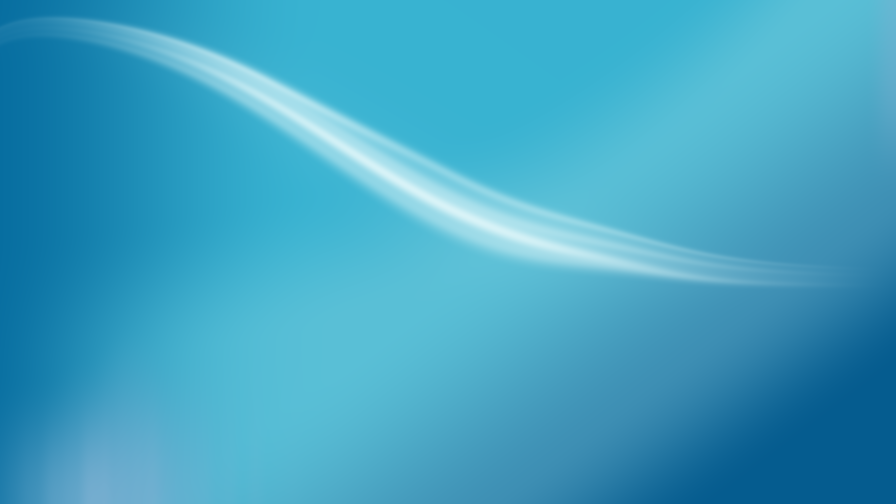
A Shadertoy shader for this background:

```glsl
// A pale silky ribbon sweeping over a soft blue and cyan backdrop.
// The backdrop blends broad diagonal gradients; the ribbon is a logistic
// curve carrying blurred strands, with hashed light streaks at lower left.

#define DEEP_BLUE   vec3(0.02, 0.42, 0.62)
#define CYAN        vec3(0.22, 0.70, 0.82)
#define LIGHT_CYAN  vec3(0.35, 0.75, 0.84)
#define SLATE       vec3(0.23, 0.54, 0.69)
#define CORNER_BLUE vec3(0.02, 0.36, 0.56)
#define HAZE        vec3(0.52, 0.70, 0.83)
#define RIBBON      vec3(0.89, 0.97, 0.98)
#define RIBBON_STEEPNESS 8.3
#define RIBBON_GLOW 0.85
#define STREAK_DENSITY 70.0

float hash(float n) {
    return fract(sin(n * 127.1) * 43758.5453);
}

float noise(float x) {
    float cell = floor(x);
    return mix(hash(cell), hash(cell + 1.0), smoothstep(0.0, 1.0, x - cell));
}

float bell(float x, float width) {
    return exp(-x * x / (width * width));
}

// Broad diagonal washes of colour
vec3 backdrop(vec2 p) {
    vec3 col = mix(DEEP_BLUE, CYAN, smoothstep(-0.05, 0.36, p.x));

    // Lighter sheet below a rising curve
    float sheetEdge = 0.40 + 0.2 * p.x + 0.76 * p.x * p.x * p.x;
    float sheet = smoothstep(-0.13, 0.16, sheetEdge - p.y);
    col = mix(col, LIGHT_CYAN, sheet * smoothstep(-0.05, 0.40, p.x));

    // Shade, then deep blue, towards the lower right corner
    float slant = (p.x - 0.65) * 1.34 - p.y;
    col = mix(col, SLATE, 0.95 * smoothstep(-0.65, -0.05, slant));
    return mix(col, CORNER_BLUE, smoothstep(-0.14, 0.20, slant));
}

// Vertical light streaks at lower left and a faint one at the right edge
float streaks(vec2 p) {
    float fine = noise(p.x * STREAK_DENSITY);
    float wide = noise(p.x * STREAK_DENSITY * 0.3 + 9.0);
    float rise = 1.0 - smoothstep(0.0, 0.25 + 0.16 * wide, p.y);
    float glow = bell(p.x - 0.115, 0.10) * (0.65 + 0.2 * fine + 0.15 * wide);
    glow += 0.12 * fine * bell(p.x - 0.22, 0.11);
    float edge = 0.35 * smoothstep(0.965, 1.0, p.x) * smoothstep(0.60, 0.85, p.y);
    return glow * rise + edge;
}

float ribbonCentre(float x) {
    float sweep = 0.55 / (1.0 + exp((x - 0.375) * RIBBON_STEEPNESS));
    return 0.44 + sweep - 0.04 * exp(-25.0 * x) + 0.013 * bell(x - 0.68, 0.1);
}

// Strands are placed by v, the offset from the centre in half widths
float ribbon(vec2 p) {
    float halfWidth = 0.018 + 0.046 * bell(p.x - 0.46, 0.28);
    float v = (p.y - ribbonCentre(p.x)) / halfWidth;
    float upper = 0.8 + 0.35 * smoothstep(0.3, 0.5, p.x);
    float core = 0.05 - 0.55 * smoothstep(0.52, 0.85, p.x);
    float middle = smoothstep(0.05, 0.45, p.x) * (1.0 - smoothstep(0.5, 0.9, p.x));

    float body = smoothstep(-1.15, -0.35, v) * (1.0 - smoothstep(0.55, 1.35, v));
    float light = 0.43 * body;
    light += 0.45 * bell(v - upper, 0.20);
    light += (0.18 + 0.42 * middle) * bell(v - core, 0.27);
    light += 0.20 * bell(v - 0.48, 0.20);
    light += 0.14 * bell(v + 0.55, 0.22);
    light += 0.06 * bell(v, 1.8);

    float fade = mix(0.12, 1.0, smoothstep(0.0, 0.30, p.x));
    fade *= 1.0 - smoothstep(0.58, 1.0, p.x);
    return clamp(light * fade * RIBBON_GLOW, 0.0, 1.0);
}

void mainImage(out vec4 fragColor, in vec2 fragCoord) {
    vec2 p = fragCoord / iResolution.xy;
    vec3 col = backdrop(p);
    col = mix(col, HAZE, clamp(streaks(p), 0.0, 1.0));
    col = mix(col, RIBBON, ribbon(p));
    fragColor = vec4(col, 1.0);
}
```
